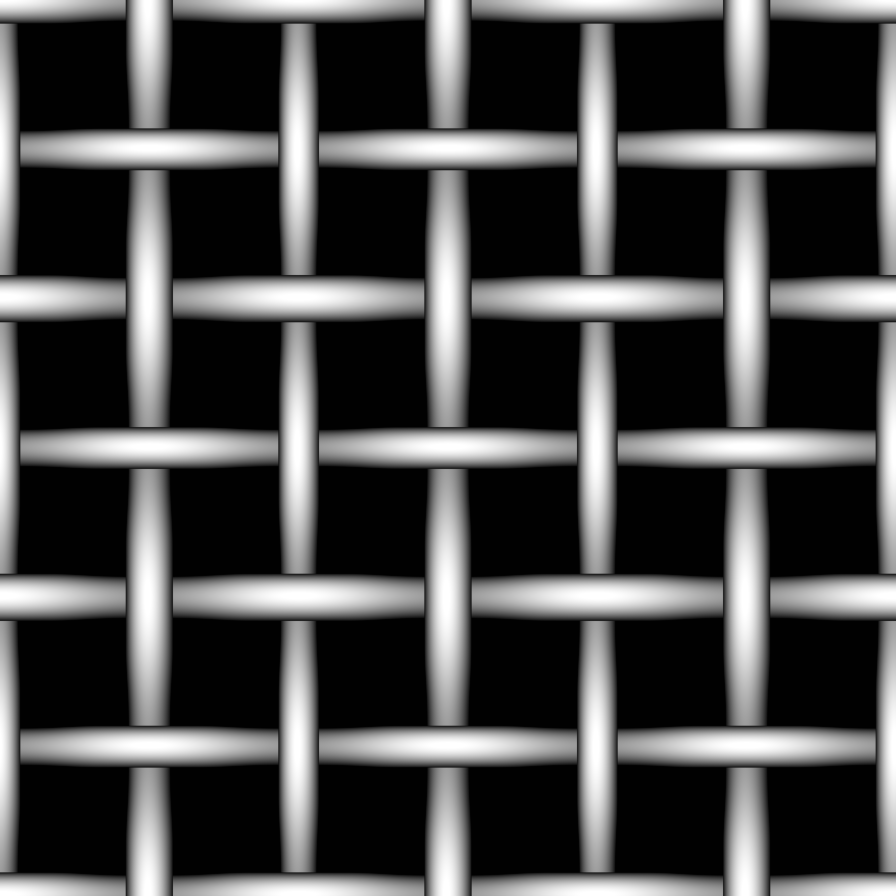
This pattern is drawn by a Shadertoy shader. Its source:

```glsl
const float PI = 3.14159265;
const float WIRES = 6.0;             // wires each way; even, so the weave wraps
const vec3 HOLE = vec3(0.004);
const vec3 STEEL = vec3(1.0);

// Height of a wire along its length: +1 where it crosses over, -1 under
float weaveLift(float along, float index) {
    return cos(PI * (along + index));
}

// Radius for wires of even and odd index
float wireRadius(float index, float evenRadius, float oddRadius) {
    return mix(evenRadius, oddRadius, mod(index, 2.0));
}

// Round wire: x is the shade, y the coverage; positive offset faces the light
vec2 roundWire(float offset, float lift, float radius, float softness) {
    float taperedRadius = radius * mix(0.88, 1.0, smoothstep(-1.0, 0.5, lift));
    float t = clamp(offset / taperedRadius, -1.0, 1.0);
    float roundness = pow(1.0 - t * t, 0.88) * (1.0 + 0.12 * t);
    float brightness = 0.77 + 0.21 * lift;
    float coverage = 1.0 - smoothstep(-softness, softness, abs(offset) - taperedRadius);
    return vec2(0.03 + brightness * roundness, coverage);
}

vec3 layWire(vec3 base, vec2 wire) {
    return mix(base, STEEL * min(wire.x, 1.0), wire.y);
}

void mainImage(out vec4 fragColor, in vec2 fragCoord) {
    vec2 p = fragCoord / iResolution.xy * WIRES;
    vec2 softness = 0.75 * WIRES / iResolution.xy;

    // Nearest wire in each direction
    vec2 index = floor(p + 0.5);
    vec2 offset = p - index;

    // Opposite phases make a plain weave
    float liftV = weaveLift(p.y, index.x + 1.0);
    float liftH = weaveLift(p.x, index.y);

    // Light comes from the upper left
    vec2 vertical = roundWire(-offset.x, liftV, wireRadius(index.x, 0.136, 0.158), softness.x);
    vec2 horizontal = roundWire(offset.y, liftH, wireRadius(index.y, 0.158, 0.140), softness.y);

    // The higher wire goes on last
    bool verticalInFront = liftV > liftH;
    vec2 back = verticalInFront ? horizontal : vertical;
    vec2 front = verticalInFront ? vertical : horizontal;
    vec3 color = layWire(layWire(HOLE, back), front);

    fragColor = vec4(color, 1.0);
}
```
